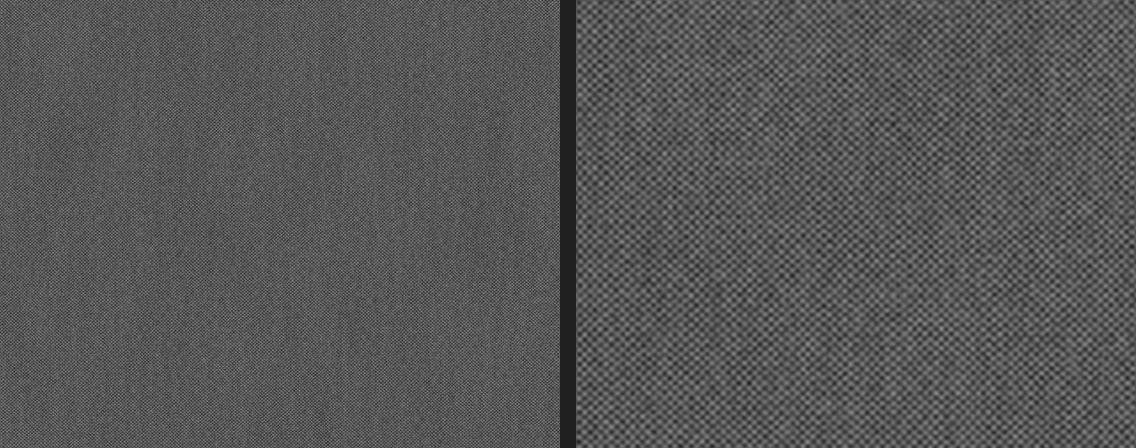
Left, the full canvas; right, a detail of the centre.
A Shadertoy shader for this texture:

```glsl
const float TAU = 6.2831853;

vec2 hashGradient(vec2 cell) {
    vec3 q = fract(cell.xyx * vec3(0.1031, 0.1030, 0.0973));
    q += dot(q, q.yzx + 33.33);
    float angle = TAU * fract((q.x + q.y) * q.z);
    return vec2(cos(angle), sin(angle));
}

float gradientNoise(vec2 p) {
    vec2 i = floor(p);
    vec2 f = p - i;
    vec2 u = f * f * f * (f * (f * 6.0 - 15.0) + 10.0);
    vec2 e = vec2(0.0, 1.0);
    float a = dot(hashGradient(i), f);
    float b = dot(hashGradient(i + e.yx), f - e.yx);
    float c = dot(hashGradient(i + e.xy), f - e.xy);
    float d = dot(hashGradient(i + e.yy), f - e.yy);
    return mix(mix(a, b, u.x), mix(c, d, u.x), u.y);
}

// Over-under crossings of warp and weft, with slightly wandering threads
float plainWeave(vec2 p) {
    vec2 threads = p * vec2(158.0, 172.0);
    threads.x += 0.2 * gradientNoise(p * vec2(70.0, 14.0) + 11.3);
    threads.y += 0.2 * gradientNoise(p * vec2(14.0, 70.0) + 47.7);
    vec2 wave = cos(TAU * threads);
    float thickness = 1.0 + 0.45 * gradientNoise(p * vec2(90.0, 40.0) + 5.1);
    return wave.x * wave.y * thickness;
}

void mainImage(out vec4 fragColor, in vec2 fragCoord) {
    vec2 p = fragCoord / iResolution.x;

    // Fine detail fades out when threads become smaller than pixels
    float detail = 1.0 - smoothstep(0.4, 0.7, 172.0 / iResolution.x);
    float weave = 0.128 * plainWeave(p);

    // Uneven yarn along both thread directions, and loose fibre grain
    float warpYarn = 0.065 * gradientNoise(p * vec2(310.0, 75.0) + 3.7);
    float weftYarn = 0.065 * gradientNoise(p * vec2(95.0, 320.0) + 61.9);
    float grain = 0.075 * gradientNoise(p * 337.0 + 23.4);

    // Faint upright streaks and broad cloudy shading
    float streaks = 0.025 * gradientNoise(p * vec2(75.0, 6.0) + 8.2);
    float clouds = 0.013 * gradientNoise(p * vec2(9.0, 5.0) + 31.6);

    float grey = 0.342 + streaks + clouds
               + detail * (weave + warpYarn + weftYarn + grain);
    fragColor = vec4(vec3(clamp(grey, 0.0, 1.0)), 1.0);
}
```
